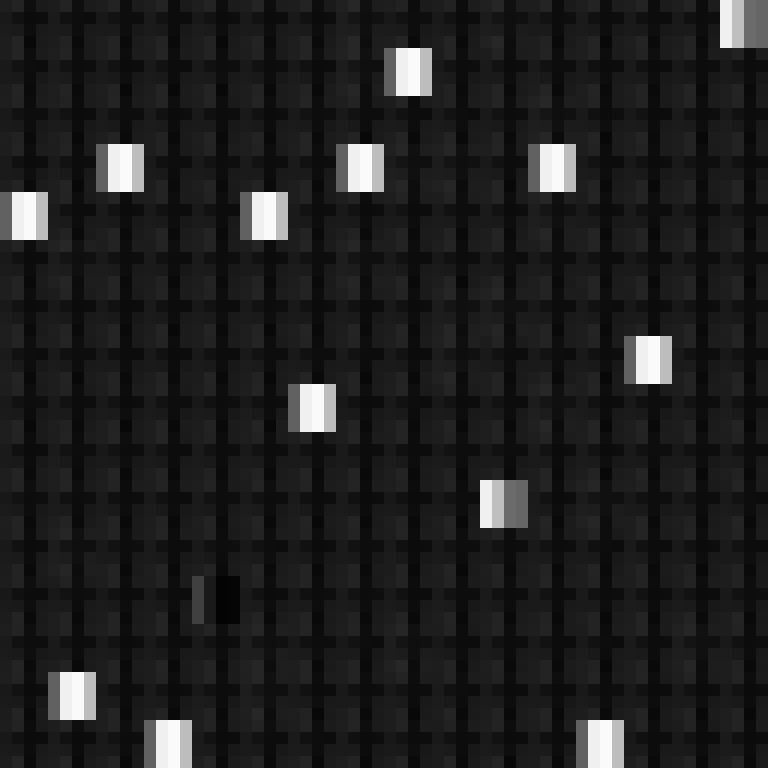
Write a Shadertoy shader that draws this pattern.

```glsl
float hash(vec2 p) {
    return fract(sin(dot(p, vec2(12.9898, 78.233))) * 437.585);
}

// Dark woven ground: four columns of four rows, listed from the top down
float weave(vec2 texel) {
    mat4 shade = mat4(.115, .098, .105, .115,
                      .138, .068, .100, .138,
                      .050, .047, .050, .036,
                      .106, .050, .096, .104);
    ivec2 k = ivec2(mod(texel, 4.0));
    float cellTint = .012 * step(.93, hash(floor(texel / 4.0) + 31.0));
    return shade[k.x][3 - k.y] + .008 * (hash(texel) - .5) + cellTint;
}

// One texel of the 64 x 64 grid; every 4 x 4 block forms a cell
float texelShade(vec2 texel) {
    vec2 cell = floor(texel / 4.0);
    int column = int(mod(texel.x, 4.0));
    float shade = weave(texel);

    // Scattered lit cells, each in a column of its own
    for (int i = 0; i < 14; i++) {
        float n = float(i);
        vec2 home = vec2(mod(n * 5.0 + 3.0, 16.0), floor(16.0 * hash(vec2(n, 4.0))));
        if (cell == home) {
            vec4 bars = vec4(.38, .94, .98, .74);
            if (i > 10) bars = vec4(.94, .75, .42, .40);
            if (i > 12) bars = vec4(.25, .10, .01, .02);
            shade = bars[column];
        }
    }
    return shade;
}

void mainImage(out vec4 fragColor, in vec2 fragCoord) {
    vec2 p = 64.0 * fragCoord / iResolution.y;
    float pixel = 64.0 / iResolution.y;

    // Blend neighbouring texels across one pixel at their shared edge
    vec2 base = floor(p - .5);
    vec2 t = clamp((p - base - 1.0) / pixel + .5, 0.0, 1.0);
    float low = mix(texelShade(base), texelShade(base + vec2(1, 0)), t.x);
    float high = mix(texelShade(base + vec2(0, 1)), texelShade(base + 1.0), t.x);
    fragColor = vec4(vec3(mix(low, high, t.y)), 1.0);
}
```
